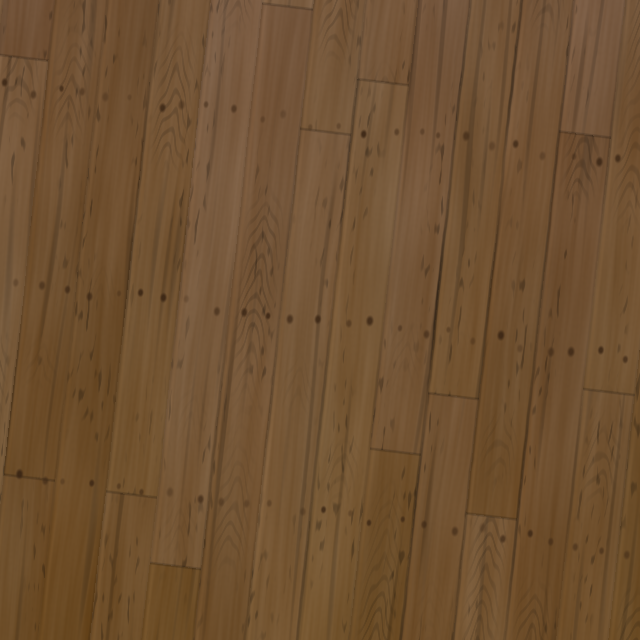
Write a WebGL 1 fragment shader that draws this texture.

```glsl
precision highp float;
// Worn oak strip floor: leaning boards with soft grain, dark seams and rows of nail holes.
uniform vec2 u_resolution;

float hash(vec2 p) {
  vec3 q = fract(vec3(p.xyx) * 0.1031);
  q += dot(q, q.yzx + 33.33);
  return fract((q.x + q.y) * q.z);
}

vec2 gradientAt(vec2 cell) {
  float angle = 6.2832 * hash(cell + 57.0);
  return vec2(cos(angle), sin(angle));
}

// Gradient noise, roughly -0.7 to 0.7
float noise(vec2 p) {
  vec2 i = floor(p), f = fract(p);
  vec2 w = f * f * f * (f * (f * 6.0 - 15.0) + 10.0);
  float a = dot(gradientAt(i), f);
  float b = dot(gradientAt(i + vec2(1.0, 0.0)), f - vec2(1.0, 0.0));
  float c = dot(gradientAt(i + vec2(0.0, 1.0)), f - vec2(0.0, 1.0));
  float d = dot(gradientAt(i + 1.0), f - 1.0);
  return mix(mix(a, b, w.x), mix(c, d, w.x), w.y);
}

// Arched growth rings that fade in on patches of some boards
float cathedral(float across, float along, float seed) {
  float wobble = noise(vec2(across * 60.0, along * 14.0) + seed * 91.0);
  float arch = along + 2.8 * sqrt(across * across + 0.00003) + 0.025 * wobble;
  float patchMask = smoothstep(0.12, 0.4, noise(vec2(seed * 83.0, along * 4.0)));
  return patchMask * smoothstep(0.1, 1.0, sin(arch * 210.0))
       * smoothstep(0.035, 0.012, abs(across));
}

// Small elongated holes, two per board in each row
float nailHoles(float lane, float along) {
  vec2 grid = vec2(lane * 2.0, (along - 0.257) / 0.305 + 0.5);
  vec2 cell = floor(grid);
  vec2 jitter = vec2(hash(cell + 11.0), hash(cell + 29.0)) - 0.5;
  vec2 offset = (fract(grid) - 0.5 - jitter * vec2(0.45, 0.06)) * vec2(0.0405, 0.305);
  float size = mix(0.7, 1.1, hash(cell + 43.0));
  float d = length(offset * vec2(1.0, 0.7)) / size;
  return smoothstep(0.0068, 0.0018, d) * mix(0.25, 0.9, hash(cell + 71.0));
}

void main() {
  vec2 uv = gl_FragCoord.xy / u_resolution;

  // Floor axes: x across the boards, y along them
  vec2 pos = vec2(uv.x - 0.108 * uv.y, uv.y + 0.12 * uv.x);
  float lane = pos.x / 0.081 + 0.27 + 0.02 * noise(vec2(pos.x * 6.0, pos.y * 5.0));
  float laneId = floor(lane);
  float across = (fract(lane) - 0.5) * 0.081;
  float run = pos.y / 1.15 + hash(vec2(laneId + 20.0, 3.0));
  vec2 board = vec2(laneId + 20.0, floor(run) + 5.0);
  float seed = hash(board);
  float tone = hash(board + 37.0);

  // Streaks bend slowly along each board
  vec2 g = vec2(pos.x + 0.012 * noise(vec2(pos.x * 9.0, pos.y * 2.5) + seed * 40.0), pos.y);
  g += seed * vec2(7.0, 13.0);
  float broad = noise(g * vec2(38.0, 1.8));
  float streak = noise(g * vec2(105.0, 3.5));
  float fine = noise(g * vec2(210.0, 11.0));
  float mottle = noise(pos * vec2(13.0, 6.0) + 8.0);

  // Board colour, greyer and paler toward the top
  float light = 0.5 + 0.28 * (uv.y - 0.5) + 0.62 * (tone - 0.5);
  light += 0.3 * broad + 0.3 * streak + 0.16 * fine + 0.26 * mottle;
  vec3 color = mix(vec3(0.405, 0.278, 0.148), vec3(0.497, 0.380, 0.262), light);
  color.b += 0.035 * (uv.y - 0.5) + 0.02 * (seed - 0.5);
  color += vec3(0.012, 0.0, -0.008) * noise(pos * vec2(12.0, 3.0) + 31.0);

  // Darker growth rings, long veins and short pores
  color *= 1.0 - 0.13 * cathedral(across, pos.y, seed);
  float vein = smoothstep(0.22, 0.5, noise(g * vec2(75.0, 2.2) + 17.0));
  color *= 1.0 - 0.15 * vein;
  float pores = smoothstep(0.2, 0.5, noise(g * vec2(150.0, 32.0) + 5.0));
  float poreMask = smoothstep(-0.05, 0.35, noise(g * vec2(22.0, 3.0) + 61.0));
  color *= 1.0 - 0.24 * pores * poreMask;

  // Seams come and go along the board edges, with a faint pale lip
  float edgeId = floor(lane + 0.5);
  float edge = (lane - edgeId) * 0.081;
  float wander = 0.0012 * noise(vec2(edgeId * 5.3, pos.y * 30.0));
  float gap = smoothstep(0.0038, 0.0006, abs(edge + wander));
  float open = smoothstep(-0.25, 0.45, noise(vec2(edgeId * 7.37, pos.y * 4.0)));
  float depth = mix(0.1, 0.42, pow(hash(vec2(edgeId + 20.0, 9.0)), 2.0));
  color *= 1.0 - gap * depth * mix(0.4, 1.0, open);
  color *= 1.0 + 0.05 * smoothstep(0.004, 0.0, abs(edge - 0.006));

  // Butt joints where one board ends
  float joint = abs(fract(run + 0.5) - 0.5) * 1.15;
  color *= 1.0 - 0.18 * smoothstep(0.0035, 0.0005, joint);

  color = mix(color, vec3(0.22, 0.14, 0.075), nailHoles(lane, pos.y));
  color *= 1.0 + 0.014 * noise(uv * 140.0);
  gl_FragColor = vec4(color, 1.0);
}
```
